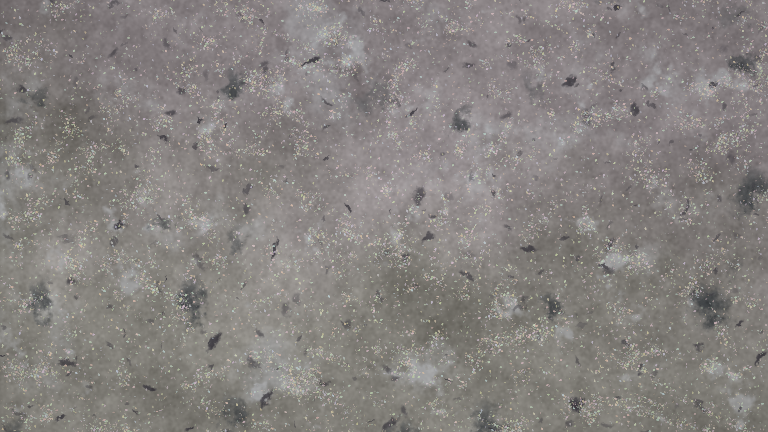
This texture is drawn by a Shadertoy shader. Its source:

```glsl
// Polished grey stone seen close up: soft mineral clouds, dark ragged flakes,
// blurred smudges and clumps of fine pale glitter. Everything is scattered with
// cellular noise: one randomised feature per grid cell, summed or layered.

const vec3 WARM_GREY   = vec3(0.502, 0.492, 0.466);
const vec3 MAUVE_GREY  = vec3(0.514, 0.486, 0.494);
const vec3 PALE_CLOUD  = vec3(0.665, 0.670, 0.680);
const vec3 FLAKE_DARK  = vec3(0.235, 0.225, 0.250);
const vec3 SMUDGE_DARK = vec3(0.255, 0.268, 0.278);
const vec3 GOLD_GLINT  = vec3(0.790, 0.755, 0.660);
const vec3 SILVER_GLINT = vec3(0.790, 0.800, 0.795);

vec3 hash3(vec2 cell, float seed) {
    vec3 q = fract(cell.xyx * vec3(0.1031, 0.1030, 0.0973) + seed * 0.137);
    q += dot(q, q.yxz + 33.33);
    return fract((q.xxy + q.yzz) * q.zyx);
}

vec2 rotate(vec2 p, float angle) {
    float c = cos(angle), s = sin(angle);
    return vec2(c * p.x + s * p.y, c * p.y - s * p.x);
}

// Signed soft bumps, one per cell.
float bumps(vec2 p, float seed) {
    vec2 home = floor(p);
    float sum = 0.0;
    for (int y = -1; y <= 1; y++)
    for (int x = -1; x <= 1; x++) {
        vec2 cell = home + vec2(x, y);
        vec3 h = hash3(cell, seed);
        vec2 d = p - cell - h.xy;
        float k = max(1.0 - dot(d, d), 0.0);
        sum += (2.0 * h.z - 1.0) * k * k;
    }
    return sum;
}

// Layers of bumps, each finer and weaker than the last.
float clouds(vec2 p, float seed) {
    float sum = 0.0, amp = 0.6;
    for (int i = 0; i < 4; i++) {
        sum += amp * bumps(p, seed + float(i));
        p = rotate(p, 0.9) * 2.1 + 7.3;
        amp *= 0.6;
    }
    return sum;
}

// Coverage of scattered ellipses; slim > 1 stretches them, soft blurs the rim.
float flakes(vec2 p, float density, float size, float slim, float soft, float seed) {
    vec2 home = floor(p);
    float cover = 0.0;
    for (int y = -1; y <= 1; y++)
    for (int x = -1; x <= 1; x++) {
        vec2 cell = home + vec2(x, y);
        vec3 place = hash3(cell, seed);
        vec3 look = hash3(cell, seed + 3.7);
        vec2 d = rotate(p - cell - place.xy, 6.283 * look.x);
        d.y *= mix(1.2, slim, look.y);
        float radius = size * mix(0.4, 1.0, look.z * look.z);
        float shape = 1.0 - smoothstep(radius * (1.0 - soft), radius * (1.0 + soft), length(d));
        float strength = mix(0.35, 1.0, fract(look.x * 7.0 + look.y));
        cover = max(cover, shape * strength * step(place.z, density));
    }
    return cover;
}

// Tiny glints: rgb is their tint, alpha their coverage.
vec4 glitter(vec2 p, float chance, float blur, float seed) {
    vec2 cell = floor(p);
    vec3 place = hash3(cell, seed);
    vec3 look = hash3(cell, seed + 5.1);
    vec2 d = p - cell - mix(vec2(0.35), vec2(0.65), place.xy);
    d = rotate(d, 6.283 * look.z) * vec2(0.8, 1.3);
    float radius = mix(0.28, 0.50, look.x);
    float shape = 1.0 - smoothstep(radius - blur, radius + blur, length(d));
    vec3 tint = mix(GOLD_GLINT, SILVER_GLINT, look.y);
    tint += 0.06 * cos(6.283 * (look.z + vec3(0.0, 0.33, 0.67)));
    return vec4(tint, shape * step(place.z, chance) * mix(0.3, 1.0, look.x));
}

void mainImage(out vec4 fragColor, in vec2 fragCoord) {
    vec2 p = fragCoord / iResolution.y;
    float aspect = iResolution.x / iResolution.y;
    float pixel = 1.0 / iResolution.y;

    // Ground: warm below, mauve above, mottled at three sizes
    float broad = clouds(p * 2.6, 1.0);
    float middle = clouds(p * 10.0, 6.0);
    float fine = clouds(p * 38.0, 11.0);
    float lift = p.y + 0.35 * (p.x / aspect - 0.5) + 0.25 * broad;
    vec3 color = mix(WARM_GREY, MAUVE_GREY, smoothstep(0.2, 0.9, lift));
    color += 0.085 * broad + 0.045 * middle + 0.035 * fine;

    // Pale, slightly bluish clouds: wide veils and small ragged tufts
    float veil = clouds(p * 5.5 + 3.0, 21.0) + 0.15 * fine;
    float tuft = clouds(p * 14.0 + 5.0, 26.0) + 0.25 * veil + 0.15 * fine;
    float pale = 0.55 * smoothstep(0.2, 0.95, veil) + 0.65 * smoothstep(0.4, 0.95, tuft);
    color = mix(color, PALE_CLOUD, min(pale, 0.8));

    // Blurred smudges, then sharper ragged flakes
    float ragged = clouds(p * 45.0 + 9.0, 31.0);
    vec2 warp = 0.012 * vec2(fine, ragged);
    float smudge = flakes((p + 2.2 * warp) * 4.2, 0.42, 0.23, 2.0, 0.65, 41.0);
    color = mix(color, SMUDGE_DARK, smudge * clamp(0.8 + 0.5 * ragged, 0.0, 1.0));
    float large = flakes((p + warp) * 8.0, 0.55, 0.17, 4.0, 0.45, 51.0);
    float small = flakes((p + 0.8 * warp) * 15.0, 0.42, 0.20, 3.2, 0.55, 61.0);
    color = mix(color, FLAKE_DARK, max(0.9 * large, 0.65 * small));

    // Glitter gathers in small clumps and in slanting scratches
    vec2 along = rotate(p, -0.42);
    float streak = smoothstep(0.5, 0.95, clouds(along * vec2(5.0, 26.0), 71.0));
    float clump = smoothstep(0.1, 0.75, clouds(p * 24.0, 81.0) + 0.3 * tuft);
    float chance = 0.05 + 0.5 * clump + 0.4 * streak;
    vec4 coarse = glitter(along * 165.0, chance, max(0.12, 82.0 * pixel), 91.0);
    vec4 dust = glitter(rotate(p, 0.7) * 235.0, chance, max(0.12, 117.0 * pixel), 97.0);
    color = mix(color, dust.rgb, 0.6 * dust.a);
    color = mix(color, coarse.rgb, 0.8 * coarse.a);

    // Fine grain and gentle darkening toward the corners
    color += 0.026 * bumps(p * 150.0, 101.0);
    vec2 fromCentre = vec2(p.x / aspect, p.y) - 0.5;
    color *= 1.02 - 0.16 * dot(fromCentre, fromCentre);
    fragColor = vec4(clamp(color, 0.0, 1.0), 1.0);
}
```
